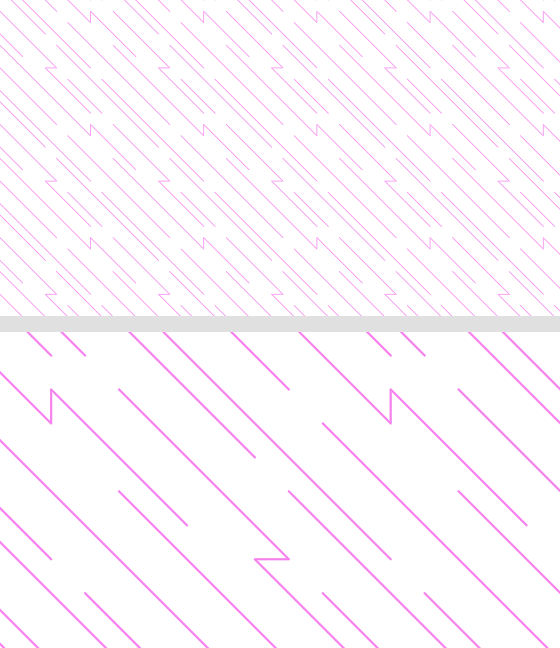
Top, the full canvas; bottom, a detail of the centre.
Give the GLSL for this pattern, as a Shadertoy shader.

```glsl
// Thin pink diagonal strokes on white, some joined into zigzags, on a repeating square tile.

const float CELLS_ACROSS = 49.48;  // grid cells over the canvas width
const float TILE = 10.0;           // cells per repeat, both ways
const float LINE_WIDTH = 0.064;    // in cells
const vec3 PAPER = vec3(1.0);
const vec3 INK = vec3(0.965, 0.50, 0.93);

// Diagonal strokes: start cell x, start cell y, cells travelled right and down.
const int STROKE_COUNT = 8;
const vec3 STROKES[STROKE_COUNT] = vec3[](
    vec3(5, 4, 9), vec3(9, 7, 9), vec3(6, 2, 9), vec3(0, 4, 8),
    vec3(8, 1, 4), vec3(0, 1, 5), vec3(4, 6, 4), vec3(6, 7, 3)
);

// Offset to the nearest repeat, in -period/2 .. period/2.
float wrapNearest(float x, float period) {
    return x - period * floor(x / period + 0.5);
}

// Distance to a 45 degree stroke; shifting by whole tiles along x and y
// lets both the across and along coordinates wrap independently.
float diagonalDistance(vec2 p, vec2 start, float len, float period) {
    vec2 q = p - start;
    q.x -= period * floor((q.x - q.y) / period + 0.5);
    float across = q.x - q.y;
    float along = wrapNearest(0.5 * (q.x + q.y - len), period);
    float beyond = max(abs(along) - 0.5 * len, 0.0);
    return length(vec2(across * sqrt(0.5), beyond * sqrt(2.0)));
}

// Distance to a horizontal or vertical link with the given half extent.
float linkDistance(vec2 p, vec2 center, vec2 halfExtent, float period) {
    vec2 q = p - center;
    q = vec2(wrapNearest(q.x, period), wrapNearest(q.y, period));
    return length(max(abs(q) - halfExtent, 0.0));
}

// Share of a pixel-wide box covered by a line, also right for hairlines.
float lineCoverage(float dist, float width, float pixel) {
    float outer = clamp(0.5 + (0.5 * width - dist) / pixel, 0.0, 1.0);
    float inner = clamp(0.5 - (0.5 * width + dist) / pixel, 0.0, 1.0);
    return outer - inner;
}

float patternDistance(vec2 p, float period) {
    // Short steps that join neighbouring diagonals into zigzags
    float dist = min(
        linkDistance(p, vec2(8.0, 1.5), vec2(0.0, 0.5), period),
        linkDistance(p, vec2(4.5, 6.0), vec2(0.5, 0.0), period));

    // Diagonal strokes
    for (int i = 0; i < STROKE_COUNT; i++) {
        vec3 stroke = STROKES[i];
        dist = min(dist, diagonalDistance(p, stroke.xy, stroke.z, period));
    }
    return dist;
}

void mainImage(out vec4 fragColor, in vec2 fragCoord) {
    // Grid cells, measured from the top left corner with y downward
    float pixel = CELLS_ACROSS / iResolution.x;
    vec2 p = vec2(fragCoord.x, iResolution.y - fragCoord.y) * pixel;

    float ink = lineCoverage(patternDistance(p, TILE), LINE_WIDTH, pixel);
    fragColor = vec4(mix(PAPER, INK, ink), 1.0);
}
```
